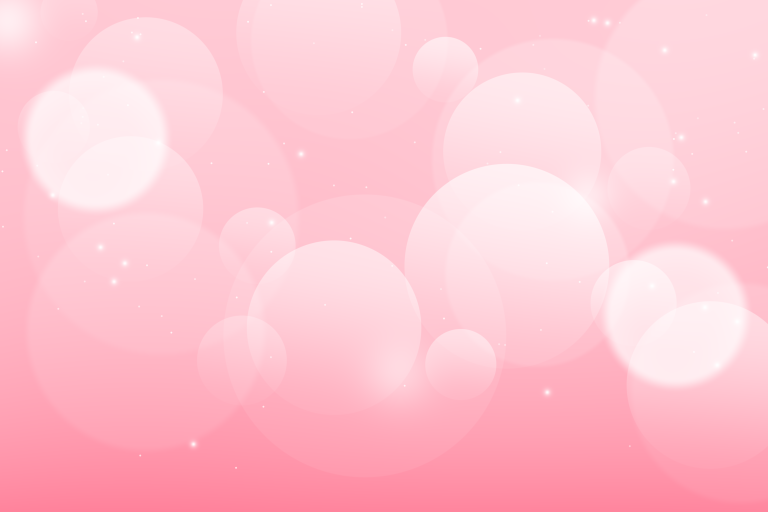
This background is drawn by a Shadertoy shader. Its source:

```glsl
// Soft pink bokeh: a vertical blush gradient under translucent white discs,
// hazy glows and tiny sparkles. Each layer is scattered by a low-discrepancy
// sequence and thins one "tint" value, which is turned into pink at the end.

float hash(float n) {
    return fract(sin(n * 91.7) * 4375.8);
}

// Evenly spread centres, kept clear of the deep pink lower edge
vec2 scatter(float i, vec2 seed, float aspect) {
    vec2 f = fract(seed + i * vec2(0.755, 0.57));
    return vec2(f.x * aspect, mix(0.2, 1.0, f.y));
}

// Coverage of a disc whose edge fades over the given width
float disc(vec2 q, float radius, float blur) {
    return 1.0 - smoothstep(-blur, blur, length(q) - radius);
}

// Light falling from above: 1 at the top of a disc, dim at its base
float topLight(vec2 q, float radius, float base) {
    return mix(base, 1.0, smoothstep(-1.0, 1.0, dot(q / radius, vec2(0.15, 0.98))));
}

void mainImage(out vec4 fragColor, in vec2 fragCoord) {
    vec2 p = fragCoord / iResolution.y;
    float aspect = iResolution.x / iResolution.y;
    float pixel = 0.7 / iResolution.y;

    // Background: deep at the bottom, pale at the top, with a slow drift
    float tint = 0.2 + 0.28 * exp(-3.0 * p.y);
    tint += 0.012 * sin(3.1 * p.x + 2.0 * p.y) + 0.008 * sin(5.3 * p.x - 4.0 * p.y + 1.0);

    // Large faint discs, some of them out of focus
    for (float i = 0.0; i < 8.0; i++) {
        vec2 q = p - scatter(i, vec2(0.19, 0.19), aspect);
        float radius = mix(0.18, 0.29, hash(i + 1.3));
        float blur = pixel + 0.03 * hash(i + 7.1) * hash(i + 4.4);
        float alpha = mix(0.12, 0.28, hash(i + 2.6));
        tint *= 1.0 - alpha * disc(q, radius, blur) * topLight(q, radius, 0.5);
    }

    // Medium crisp discs, bright on top and fading downwards
    for (float i = 0.0; i < 7.0; i++) {
        vec2 q = p - scatter(i, vec2(0.66, 0.35), aspect);
        float radius = mix(0.2, 0.135, hash(i * 1.7));
        float alpha = mix(0.62, 0.22, hash(i * 2.3));
        tint *= 1.0 - alpha * disc(q, radius, pixel) * topLight(q, radius, 0.1);
    }

    // Small crisp discs
    for (float i = 0.0; i < 8.0; i++) {
        vec2 q = p - scatter(i, vec2(0.315, 0.12), aspect);
        float radius = mix(0.055, 0.088, hash(i + 5.9));
        float alpha = mix(0.2, 0.62, hash(i + 3.7));
        tint *= 1.0 - alpha * disc(q, radius, pixel) * topLight(q, radius, 0.15);
    }

    // Bright blurred discs with a slightly lighter rim
    for (float i = 0.0; i < 2.0; i++) {
        vec2 q = p - scatter(i, vec2(0.125, 0.66), aspect);
        float rim = smoothstep(0.06, 0.14, length(q));
        tint *= 1.0 - (0.58 + 0.1 * rim) * disc(q, 0.138, 0.014);
    }

    // Hazy glows
    for (float i = 0.0; i < 3.0; i++) {
        vec2 q = p - scatter(i, vec2(0.01, 0.95), aspect);
        float spread = mix(0.04, 0.075, hash(i + 8.2));
        tint *= 1.0 - (0.7 - 0.15 * i) * exp(-dot(q, q) / (spread * spread));
    }

    // Sparkles: a small core inside a soft halo
    for (float i = 0.0; i < 22.0; i++) {
        vec2 q = p - vec2(aspect * hash(i + 11.2), mix(0.12, 0.97, hash(i * 1.9 + 31.4)));
        float d2 = dot(q, q);
        tint *= 1.0 - 0.5 * exp(-d2 / 0.00006);
        tint *= 1.0 - 0.85 * exp(-d2 / 0.000012);
    }

    // Fine dust
    for (float i = 0.0; i < 90.0; i++) {
        vec2 q = p - vec2(aspect * hash(i + 53.6), mix(0.05, 1.0, sqrt(hash(i * 1.3 + 77.7))));
        tint *= 1.0 - mix(0.35, 0.85, hash(i + 19.5)) * disc(q, 0.0017, pixel);
    }

    fragColor = vec4(1.0, 1.0 - tint, 1.0 - 0.8 * tint, 1.0);
}
```
